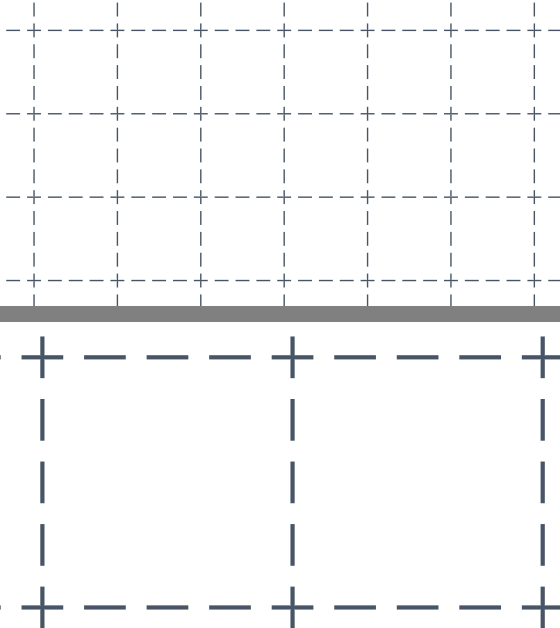
Top, the full canvas; bottom, a detail of the centre.
A Shadertoy shader for this pattern:

```glsl
// Square grid of dashed slate lines on white, with a plus where lines cross.
#define CELL 0.2725                     // grid spacing, in canvas heights
#define CROSSING vec2(0.1112, 0.9007)   // one crossing, in canvas heights
#define DASHES 4.0                      // dashes per cell side
#define DASH_FILL 0.667                 // drawn share of each dash period
#define LINE_WIDTH 0.0046               // in canvas heights
#define INK vec3(0.28, 0.335, 0.405)
#define PAPER vec3(1.0)

// Signed offset to the nearest multiple of period.
vec2 nearest(vec2 p, float period) {
    return (fract(p / period + 0.5) - 0.5) * period;
}

// Antialiased coverage of a band around zero.
vec2 band(vec2 offset, float halfWidth, float pixel) {
    return clamp((halfWidth - abs(offset)) / pixel + 0.5, 0.0, 1.0);
}

void mainImage(out vec4 fragColor, in vec2 fragCoord) {
    float pixel = 1.0 / iResolution.y;
    vec2 p = fragCoord * pixel - CROSSING;

    // Lines at constant x and constant y
    vec2 lines = band(nearest(p, CELL), 0.5 * LINE_WIDTH, pixel);

    // Dashes centred on every crossing, running along each axis
    float dashPeriod = CELL / DASHES;
    vec2 dashes = band(nearest(p, dashPeriod), 0.5 * DASH_FILL * dashPeriod, pixel);

    // Each line is cut by the dashes of the other axis
    vec2 strokes = lines * dashes.yx;
    float ink = max(strokes.x, strokes.y);
    fragColor = vec4(mix(PAPER, INK, ink), 1.0);
}
```
